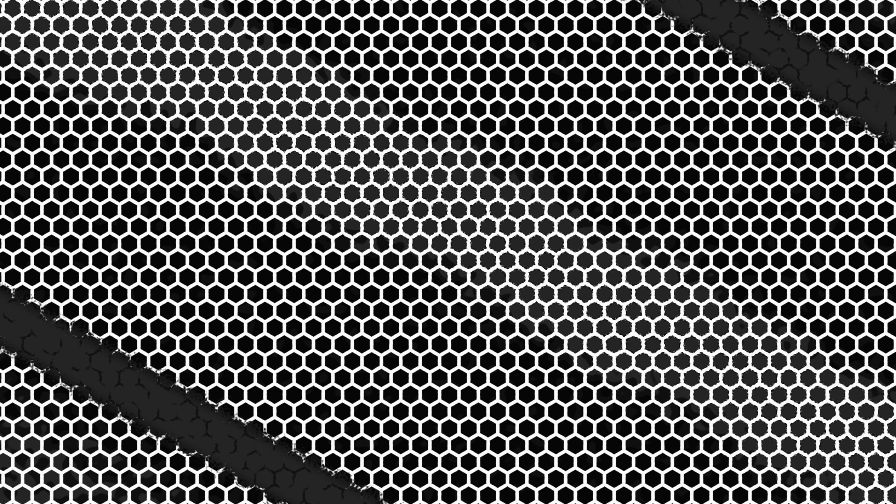
A WebGL 1 fragment shader for this pattern:

```glsl
precision highp float;
uniform vec2 u_resolution;

#define ROWS 30.0
#define LINE_WIDTH 0.185
#define GRID_SHIFT 0.16
#define SLOPE 0.56
#define AXIS_OFFSET 0.07
#define BAND_CENTER 0.698
#define BAND_HALF 0.062
#define GLOW_REACH 0.23
#define WEAR 0.055
#define BLACK 0.022
#define CHARCOAL 0.14
#define WHITE 0.985

const float SQRT3 = 1.7320508;

vec2 gradientAt(vec2 cell) {
    float angle = 6.28318 * fract(sin(dot(cell, vec2(127.1, 311.7))) * 43758.5);
    return vec2(cos(angle), sin(angle));
}

float gradientNoise(vec2 p) {
    vec2 i = floor(p);
    vec2 f = p - i;
    vec2 u = f * f * f * (f * (f * 6.0 - 15.0) + 10.0);
    vec2 e = vec2(1.0, 0.0);
    float bottom = mix(dot(gradientAt(i), f),
                       dot(gradientAt(i + e.xy), f - e.xy), u.x);
    float top = mix(dot(gradientAt(i + e.yx), f - e.yx),
                    dot(gradientAt(i + e.xx), f - e.xx), u.x);
    return mix(bottom, top, u.y);
}

// Offset from the centre of the nearest pointy-top hexagon of unit width
vec2 hexOffset(vec2 q) {
    vec2 period = vec2(1.0, SQRT3);
    vec2 a = mod(q, period) - 0.5 * period;
    vec2 b = mod(q - 0.5 * period, period) - 0.5 * period;
    return dot(a, a) < dot(b, b) ? a : b;
}

// Distance inward from the hexagon border
float hexBorder(vec2 offset) {
    vec2 o = abs(offset);
    return 0.5 - max(o.x, dot(o, vec2(0.5, 0.5 * SQRT3)));
}

void main() {
    vec2 p = gl_FragCoord.xy / u_resolution.y;
    float scale = 0.5 * SQRT3 * ROWS;
    float pixel = scale / u_resolution.y;

    // Honeycomb coordinates
    vec2 q = p * scale - vec2(GRID_SHIFT, 0.25 * SQRT3);
    vec2 offset = hexOffset(q);
    vec2 center = q - offset;
    float border = hexBorder(offset);

    float fine = gradientNoise(q * 7.0);
    float patches = gradientNoise(q * 1.3 + 17.0);
    float clouds = gradientNoise(p * 4.0 + 5.0);

    // Diagonal light and the two dark bands on either side of it
    float across = abs(1.0 - p.y - SLOPE * p.x + AXIS_OFFSET);
    float glow = 1.0 - smoothstep(0.0, GLOW_REACH, across + 0.08 * clouds);
    float cellJitter = 0.015 * gradientNoise(center * 0.71 + 3.3);
    float bandDistance = abs(across - BAND_CENTER) - BAND_HALF;
    float band = 1.0 - smoothstep(-0.012, 0.012,
        bandDistance + 0.028 * fine + cellJitter);
    float outside = smoothstep(BAND_CENTER, BAND_CENTER + 0.3, across);

    // Cell interiors: stepped tones with worn patches
    float light = glow + 0.45 * outside + 0.5 * patches;
    float tone = mix(BLACK, 0.06, smoothstep(0.12, 0.18, light));
    tone = mix(tone, CHARCOAL, smoothstep(0.36, 0.43, light));

    // Dark and pale specks along the inner rim of lit cells
    float rim = 1.0 - smoothstep(0.02, 0.1, border - 0.5 * LINE_WIDTH);
    float speck = gradientNoise(q * 11.0 + 41.0);
    tone = mix(tone, 0.03, rim * glow * smoothstep(0.0, 0.2, speck));
    tone = mix(tone, 0.5, rim * glow * smoothstep(0.15, 0.4, -speck));

    // White mesh with slightly ragged edges
    float wear = WEAR * fine * (0.2 + glow + band);
    float edge = border - 0.5 * LINE_WIDTH + wear;
    float mesh = 1.0 - smoothstep(-0.6 * pixel, 0.6 * pixel, edge);
    float shade = mix(tone, WHITE, mesh);

    // Bands cover the mesh, leaving broken dark outlines
    float outline = 1.0 - smoothstep(0.03, 0.03 + pixel, border + 0.08 * fine);
    float broken = smoothstep(-0.08, 0.12, patches);
    float bandTone = mix(CHARCOAL, 0.055, 0.85 * outline * broken);
    bandTone = mix(bandTone, 0.07, 0.7 * smoothstep(-0.03, 0.0, bandDistance));
    shade = mix(shade, bandTone, band);

    gl_FragColor = vec4(vec3(shade), 1.0);
}
```
